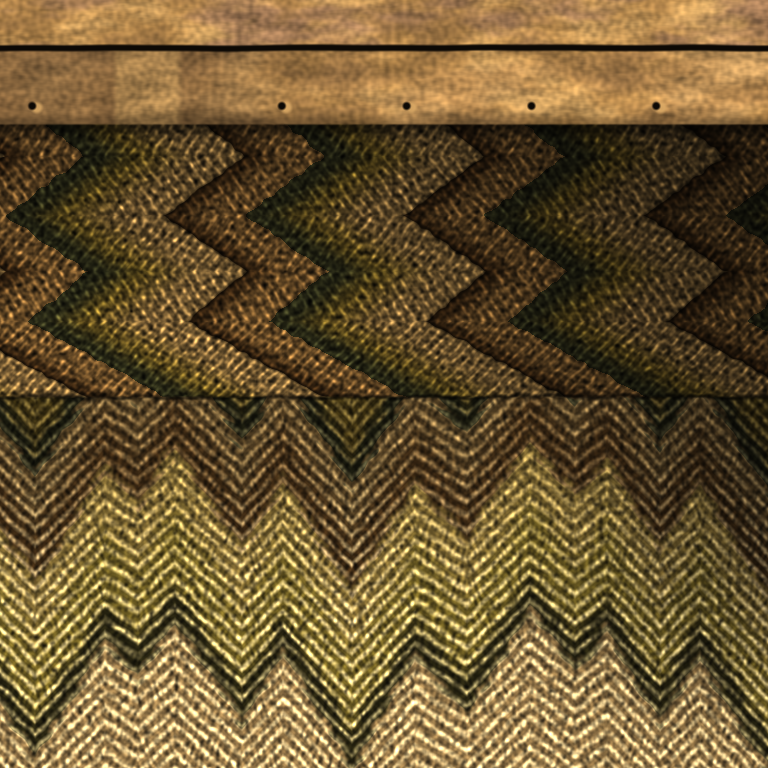
Reproduce this texture procedurally as a three.js fragment shader.

```glsl
varying vec2 vUv;

// Layout
const float GAP_Y = 0.9375;
const float BEAM_BOTTOM = 0.838;
const float SEAM_Y = 0.483;
const float NAIL_Y = 0.862;
const float NAIL_STEP = 0.1625;
const float BAND_PERIOD = 0.3125;
const float STRAND_UPPER = 0.0145;
const float STRAND_LOWER = 0.0190;
const float EDGE = 0.002;

// Fold positions and the change of slope at each fold
const vec4 FOLD_A = vec4(0.0456, 0.1367, 0.1797, 0.2279);
const vec4 FOLD_B = vec4(0.3151, 0.3685, 0.4583, 0.5404);
const vec4 FOLD_C = vec4(0.6081, 0.6901, 0.7487, 0.7904);
const vec2 FOLD_D = vec2(0.8594, 0.9115);
const vec4 BEND_A = vec4(3.21, -2.70, 2.55, -2.98);
const vec4 BEND_B = vec4(3.20, -3.38, 3.42, -2.81);
const vec4 BEND_C = vec4(2.65, -2.92, 2.58, -2.95);
const vec2 BEND_D = vec2(3.33, -3.32);
const vec4 TURN_DEPTH = vec4(0.0417, 0.1185, 0.1914, 0.2565);
const vec4 TURN_BEND = vec4(-2.60, 2.81, -2.64, 3.00);

// Colours
const vec3 CREAM = vec3(0.96, 0.87, 0.64);
const vec3 SAND = vec3(0.68, 0.54, 0.33);
const vec3 STRAW = vec3(0.60, 0.51, 0.19);
const vec3 TAN = vec3(0.44, 0.34, 0.19);
const vec3 BROWN = vec3(0.31, 0.21, 0.10);
const vec3 UMBER = vec3(0.17, 0.11, 0.05);
const vec3 OLIVE = vec3(0.31, 0.25, 0.09);
const vec3 MOSS = vec3(0.13, 0.13, 0.07);
const vec3 OAK = vec3(0.70, 0.52, 0.29);
const vec3 OAK_DULL = vec3(0.46, 0.34, 0.21);
const vec3 OAK_ROSE = vec3(0.63, 0.47, 0.33);
const vec3 OAK_LIGHT = vec3(0.80, 0.62, 0.37);
const vec3 SOOT = vec3(0.05, 0.035, 0.02);

vec2 gradientAt(vec2 cell) {
  float a = 6.2832 * fract(sin(dot(cell, vec2(127.1, 311.7))) * 43758.5);
  return vec2(cos(a), sin(a));
}

float noise(vec2 p) {
  vec2 i = floor(p), f = p - i, s = f * f * (3.0 - 2.0 * f), e = vec2(1.0, 0.0);
  float low = mix(dot(gradientAt(i), f), dot(gradientAt(i + e), f - e), s.x);
  float high = mix(dot(gradientAt(i + e.yx), f - e.yx), dot(gradientAt(i + 1.0), f - 1.0), s.x);
  return mix(low, high, s.y);
}

float fbm(vec2 p) {
  float sum = 0.0, gain = 1.0;
  for (int k = 0; k < 4; k++) {
    sum += gain * noise(p);
    p = p * 2.03 + 17.3;
    gain *= 0.55;
  }
  return sum;
}

// Thin bright ridge once per unit of phase
float strand(float phase, float width) {
  return 1.0 - smoothstep(0.0, width, abs(fract(phase) - 0.5));
}

vec3 wood(vec2 p) {
  float grain = fbm(p * vec2(14.0, 50.0)), blotch = fbm(p * vec2(8.0, 18.0) + 4.0);
  float beam = 1.0 - step(GAP_Y, p.y);
  vec3 col = mix(OAK, OAK_LIGHT, smoothstep(-0.2, 0.6, blotch + 0.1 - 0.1 * beam));
  float rose = smoothstep(0.0, 0.35, 0.7 * fbm(p * vec2(6.0, 14.0) + 31.0) + 0.25 * p.x);
  col = mix(col, OAK_ROSE, (1.0 - 0.8 * beam) * rose);
  col = mix(col, OAK_DULL, 0.5 * smoothstep(0.1, 0.6, 0.4 * grain - blotch));
  // Weathered left end and pale patch of the beam
  col = mix(col, OAK_DULL, 0.75 * beam * (1.0 - smoothstep(0.2, 0.5, p.x)));
  float patchMask = smoothstep(0.145, 0.155, p.x) - smoothstep(0.228, 0.24, p.x);
  col = mix(col, OAK_LIGHT * 0.88, 0.75 * beam * patchMask);
  col *= 1.0 + 0.3 * grain + 0.28 * noise(p * 130.0);
  float shelf = smoothstep(BEAM_BOTTOM, 0.86, p.y) * (1.0 - 0.2 * smoothstep(0.9, 0.93, p.y));
  col *= mix(1.0, mix(0.72, 1.03, shelf), beam);
  // Nails
  for (int k = 0; k < 6; k++) {
    if (k == 1) continue;
    vec2 q = p - vec2(0.042 + NAIL_STEP * float(k), NAIL_Y);
    float glint = 1.0 - smoothstep(0.004, 0.010, length(q - vec2(0.006, -0.002)));
    col = mix(col, OAK_LIGHT * 1.1, 0.8 * glint);
    col = mix(col, SOOT, 1.0 - smoothstep(0.003, 0.007, length(q)));
  }
  float gap = abs(p.y - GAP_Y + 0.002 * noise(p * 12.0));
  return mix(SOOT, col, smoothstep(0.002, 0.006, gap));
}

vec3 upperWeave(vec2 p) {
  float depth = BEAM_BOTTOM - p.y;
  float zig = 0.052 + 1.25 * depth + dot(TURN_BEND, max(depth - TURN_DEPTH, 0.0));
  float u = p.x - zig - 0.0065 + 0.008 * noise(p * 75.0);
  float f = fract(u / BAND_PERIOD);
  // Each band fades from a shaded left edge
  vec3 green = mix(mix(MOSS, OLIVE, smoothstep(0.06, 0.26, f)), TAN * 0.92, smoothstep(0.2, 0.5, f));
  vec3 brown = mix(UMBER, mix(BROWN, TAN, 0.35), smoothstep(0.67, 0.85, f));
  vec3 col = mix(green, brown, smoothstep(0.658, 0.668, f));
  col *= mix(0.6, 1.0, smoothstep(0.0, 0.025, abs(f - 0.667)));
  float thread = strand((p.x + 0.55 * zig) / STRAND_UPPER + 0.3 * noise(p * 45.0), 0.35);
  thread *= 0.65 + 0.9 * noise(p * 85.0 + 7.0);
  float row = strand(u / 0.0208, 0.5);
  col *= mix(0.76, 1.55, thread) * mix(0.85, 1.1, row);
  col *= 1.0 + 0.9 * noise(p * 120.0) + 0.7 * noise(p * 190.0);
  float light = mix(1.15, 0.62, smoothstep(0.25, 1.0, p.x)) * mix(0.82, 1.14, smoothstep(0.0, 0.33, depth));
  return col * light * mix(0.45, 1.0, smoothstep(0.0, 0.025, depth));
}

vec3 lowerWeave(vec2 p) {
  float zag = 0.31 - 1.57 * p.x + dot(BEND_A, max(p.x - FOLD_A, 0.0))
    + dot(BEND_B, max(p.x - FOLD_B, 0.0)) + dot(BEND_C, max(p.x - FOLD_C, 0.0))
    + dot(BEND_D, max(p.x - FOLD_D, 0.0));
  float thread = strand((p.y - 0.62 * zag) / STRAND_LOWER + 0.22 * noise(p * 40.0), 0.4);
  thread *= clamp(0.85 + 1.0 * noise(p * 65.0 + 3.0), 0.0, 1.0);
  float v = p.y - zag + 0.02 * (thread - 0.4) + 0.02 * noise(p * 45.0);
  // Bands from the pale foot up to the mossy tips
  vec3 col = mix(SAND, mix(MOSS, OLIVE, 0.3), smoothstep(-0.235, -0.218, v));
  col = mix(col, STRAW * 0.9, smoothstep(-0.2, -0.16, v));
  col = mix(col, mix(SAND, STRAW, 0.55), smoothstep(-0.12, -0.04, v));
  col = mix(col, BROWN, smoothstep(-0.012, 0.01, v));
  col = mix(col, TAN, smoothstep(0.02, 0.12, v));
  col = mix(col, MOSS, smoothstep(0.13, 0.143, v));
  col = mix(col, OLIVE, smoothstep(0.155, 0.2, v));
  // Pale thread tops over dark gaps
  float fiber = noise(vec2(p.x * 150.0, (p.y + 0.6 * zag) * 100.0));
  float glow = mix(0.72, 0.16, smoothstep(0.15, 0.46, p.y));
  glow *= 1.0 - 0.45 * smoothstep(-0.235, -0.215, v) * (1.0 - smoothstep(-0.2, -0.16, v));
  col = mix(col * 0.66, mix(col * 1.35, CREAM, glow), thread);
  col *= 1.0 + 0.75 * fiber + 0.6 * noise(p * 185.0);
  float light = mix(1.14, 0.95, smoothstep(0.05, 0.42, p.y));
  return col * light * mix(1.0, 0.6, smoothstep(0.6, 1.0, p.x) * smoothstep(0.0, 0.35, p.y + 0.08));
}

void main() {
  vec2 p = vUv;
  vec3 col = mix(lowerWeave(p), upperWeave(p), smoothstep(SEAM_Y - EDGE, SEAM_Y + EDGE, p.y));
  float seam = abs(p.y - SEAM_Y + 0.006 * noise(p * 40.0));
  col *= mix(0.4, 1.0, smoothstep(0.0, 0.005, seam));
  col = mix(col, wood(p), smoothstep(BEAM_BOTTOM - EDGE, BEAM_BOTTOM + EDGE, p.y));
  gl_FragColor = vec4(clamp(col, 0.0, 1.0), 1.0);
}
```
